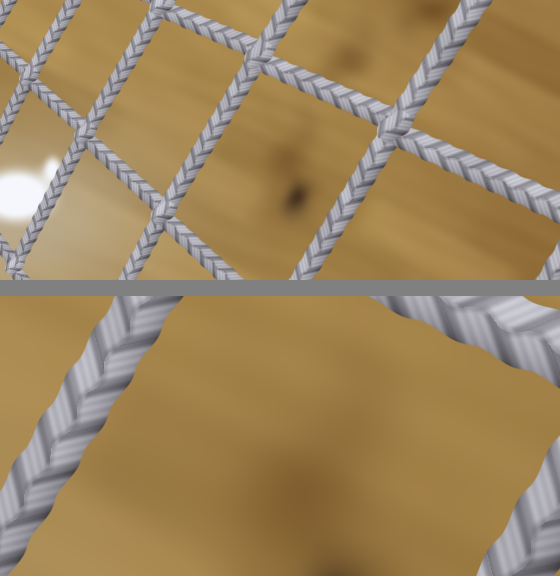
Top: the whole. Bottom: its middle third, enlarged.
Write a WebGL 1 fragment shader that draws this pattern.

```glsl
precision highp float;
uniform vec2 u_resolution;

const float GROWTH = 1.4; // mesh enlargement towards the viewer

float hash(vec2 p) {
  return fract(sin(dot(p, vec2(41.3, 289.1))) * 4375.85);
}

float blob(vec2 p, vec2 center, vec2 radius) {
  vec2 d = (p - center) / radius;
  return exp(-dot(d, d));
}

// Floor boards with soft joints
float boardTone(float row, float x) {
  float along = x * 1.7 + hash(vec2(row, 3.0)) * 5.0;
  float cell = floor(along);
  float joint = smoothstep(0.8, 1.0, fract(along));
  return mix(hash(vec2(row, cell)), hash(vec2(row, cell + 1.0)), joint);
}

float boards(vec2 q) {
  float y = q.y * 6.5;
  float row = floor(y);
  float joint = smoothstep(0.65, 1.0, fract(y));
  return mix(boardTone(row, q.x), boardTone(row + 1.0, q.x), joint);
}

float grain(vec2 q) {
  float bend = sin(q.x * 5.0 + sin(q.y * 9.0) * 1.5);
  return 0.5 * sin(q.y * 47.0 + bend * 2.0)
       + 0.3 * sin(q.y * 83.0 - q.x * 7.0 + bend)
       + 0.2 * sin(q.x * 23.0 + q.y * 31.0);
}

vec3 woodFloor(vec2 p) {
  vec2 q = vec2(0.88 * p.x - 0.47 * p.y, 0.47 * p.x + 0.88 * p.y);
  vec3 wood = vec3(0.655, 0.525, 0.295);
  wood += vec3(0.10, 0.10, 0.08) * (boards(q) - 0.5);
  wood += vec3(0.013) * grain(q);
  wood -= vec3(0.06, 0.07, 0.05) * smoothstep(1.2, 2.1, p.x);

  // Worn patches and a dark wood knot
  vec2 w = p + 0.014 * vec2(sin(p.y * 31.0), sin(p.x * 37.0 + p.y * 13.0));
  float stain = 0.55 * blob(w, vec2(1.04, 0.41), vec2(0.09, 0.17))
              + 0.60 * blob(w, vec2(1.24, 0.79), vec2(0.13, 0.11))
              + 0.75 * blob(w, vec2(1.51, 0.98), vec2(0.12, 0.08));
  stain *= 0.8 + 0.3 * sin(q.x * 29.0 + sin(q.y * 18.0));
  wood = mix(wood, vec3(0.43, 0.29, 0.13), clamp(stain, 0.0, 1.0));
  float mark = blob(w, vec2(1.065, 0.285), vec2(0.042, 0.065));
  wood = mix(wood, vec3(0.22, 0.15, 0.10), 0.85 * mark);

  // Window glare
  float haze = blob(p, vec2(0.08, 0.22), vec2(0.48, 0.34));
  wood = mix(wood, vec3(0.77, 0.74, 0.68), 0.65 * haze);
  float glare = 1.7 * blob(p, vec2(0.06, 0.30), vec2(0.13, 0.09))
              + 0.9 * blob(p, vec2(0.19, 0.40), vec2(0.035, 0.05));
  return mix(wood, vec3(0.96, 0.97, 0.99), smoothstep(0.2, 1.1, glare));
}

// Net corner at column i and row j, seen at an angle
vec2 corner(float i, float j) {
  float reach = (pow(GROWTH, i) - 1.0) / (GROWTH - 1.0);
  vec2 start = vec2(0.104, 0.727) + j * vec2(0.225, 0.409) + j * j * vec2(0.004, -0.021);
  vec2 stride = vec2(0.2, -0.203) + j * vec2(0.039, 0.0586) + j * j * vec2(0.008, 0.0143);
  return start + reach * stride;
}

float ropeRadius(vec2 p) {
  return 0.023 + 0.0145 * clamp(p.x, 0.0, 2.0);
}

// Plaited cord from a to b: rgb and coverage
vec4 rope(vec2 p, vec2 a, vec2 b, float pixel) {
  float span = length(b - a);
  vec2 dir = (b - a) / span;
  vec2 normal = vec2(-dir.y, dir.x) * (dir.x < 0.0 ? -1.0 : 1.0);
  float along = dot(p - a, dir);
  vec2 nearest = a + dir * clamp(along, 0.0, span);
  float radius = ropeRadius(nearest);
  float v = dot(p - a, normal) / radius;
  float u = along / (1.8 * ropeRadius(0.5 * (a + b)));

  // Two columns of slanted stitches, half a step apart
  float seam = v + 0.16 * sin(6.2832 * u);
  float side = step(0.0, seam);
  float stitch = u + 0.5 * side - 0.55 * abs(v);
  float s = fract(stitch);
  float groove = smoothstep(0.0, 0.3, s) * (1.0 - smoothstep(0.72, 1.0, s));
  float crease = smoothstep(0.0, 0.25, abs(seam));
  float wear = hash(vec2(floor(stitch), side) + floor(a * 50.0)) - 0.5;

  float dome = sqrt(max(0.0, 1.0 - v * v));
  float tone = 0.03 + 0.40 * groove * (0.45 + 0.55 * crease) + 0.24 * dome;
  tone += 0.22 * v * dot(normal, vec2(-0.35, 0.94)) + 0.16 * abs(normal.y);
  tone += 0.14 * wear + 0.05 * sin(s * 26.0);
  vec3 color = mix(vec3(0.27, 0.26, 0.28), vec3(0.82, 0.82, 0.86), clamp(tone, 0.0, 1.0));

  float edge = length(p - nearest) - radius * (0.96 + 0.06 * cos(6.2832 * stitch));
  return vec4(color, 1.0 - smoothstep(-pixel, pixel, edge));
}

vec3 over(vec3 below, vec4 layer) {
  return mix(below, layer.rgb, layer.a);
}

void main() {
  vec2 p = gl_FragCoord.xy / u_resolution.y;
  float pixel = 1.0 / u_resolution.y;
  vec3 color = woodFloor(p);

  // Each corner carries one cord across, one cord up and a knot
  for (int row = -1; row <= 2; row++) {
    for (int column = -1; column <= 4; column++) {
      float i = float(column);
      float j = float(row);
      vec2 here = corner(i, j);
      vec2 next = corner(i + 1.0, j);
      vec2 drop = vec2(0.0, 0.5);
      color = over(color, rope(p, here, corner(i, j + 1.0), pixel));
      color = over(color, rope(p, here - drop * ropeRadius(here), next + drop * ropeRadius(next), pixel));
      vec2 twist = ropeRadius(here) * vec2(0.5, 0.35);
      color = over(color, rope(p, here - twist, here + twist, pixel));
    }
  }
  gl_FragColor = vec4(color, 1.0);
}
```
